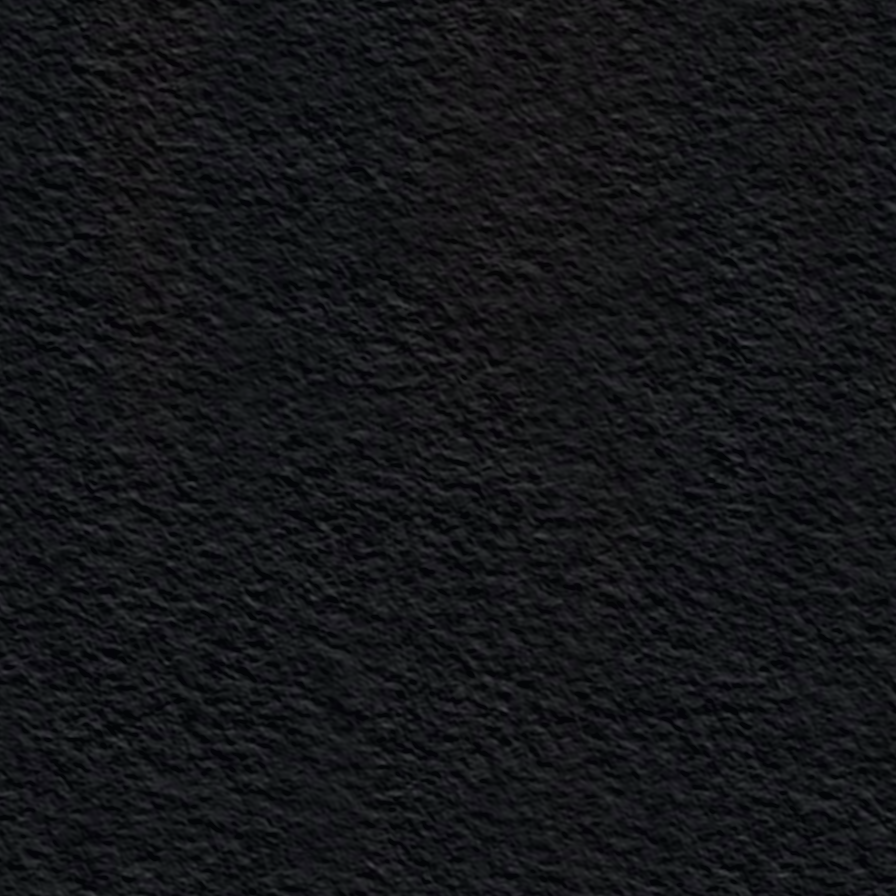
Give the GLSL for this texture, as a Shadertoy shader.

```glsl
#define GRAIN_SCALE vec2(62.0, 92.0)
#define GRAIN_TILT 0.36
#define WARP 0.004
#define LIGHT_STEP vec2(0.0012, 0.0038)
#define RELIEF 0.33
#define SPECKLE 0.058
#define MOTTLE 0.030
#define BASE_TONE 0.088
#define DARKEST 0.020
#define COOL_TINT vec3(-0.010, 0.001, 0.008)
#define NEUTRAL_TINT vec3(-0.002, 0.000, 0.002)
#define VIOLET_TINT vec3(0.006, -0.007, 0.009)

float hash(vec2 cell) {
    return fract(sin(dot(cell, vec2(127.1, 311.7))) * 43758.5453);
}

float valueNoise(vec2 p) {
    vec2 cell = floor(p);
    vec2 f = fract(p);
    f = f * f * (3.0 - 2.0 * f);
    float bottom = mix(hash(cell), hash(cell + vec2(1.0, 0.0)), f.x);
    float top = mix(hash(cell + vec2(0.0, 1.0)), hash(cell + vec2(1.0)), f.x);
    return mix(bottom, top, f.y);
}

vec2 rotate(vec2 p, float angle) {
    float c = cos(angle), s = sin(angle);
    return vec2(c * p.x - s * p.y, s * p.x + c * p.y);
}

// Leather-like height: small crumbs leaning down to the right
float grainHeight(vec2 uv) {
    vec2 bend = vec2(valueNoise(uv * 53.0 + 7.3), valueNoise(uv * 53.0 + 61.8)) - 0.5;
    vec2 p = rotate(uv + WARP * bend, GRAIN_TILT) * GRAIN_SCALE;
    float height = 0.0;
    float weight = 0.42;
    for (int octave = 0; octave < 3; octave++) {
        height += weight * valueNoise(p);
        p = rotate(p, -0.4) * 1.75 + vec2(17.2, 9.7);
        weight *= 0.74;
    }
    return height;
}

void mainImage(out vec4 fragColor, in vec2 fragCoord) {
    vec2 uv = fragCoord / iResolution.y;

    // Relief lit from above, stronger in some patches
    float slope = grainHeight(uv) - grainHeight(uv + LIGHT_STEP);
    float patchiness = mix(0.75, 1.25, valueNoise(uv * 11.0 + 31.0));

    // Fine crumbs that break up the ridges
    vec2 crumb = rotate(uv, 0.6);
    float speckle = valueNoise(crumb * vec2(170.0, 225.0) + 11.0) - 0.5;

    // Soft mottling and broad, mostly vertical bands of tone and tint
    float mottle = valueNoise(rotate(uv, GRAIN_TILT) * vec2(36.0, 58.0) + 80.0) - 0.5;
    float band = 0.7 * valueNoise(uv * vec2(8.0, 1.3) + 3.7)
               + 0.3 * valueNoise(uv * vec2(19.0, 5.0) + 52.0);
    float tone = BASE_TONE + patchiness * (RELIEF * slope + SPECKLE * speckle);
    tone += MOTTLE * mottle + 0.010 * (band - 0.5);

    vec3 tint = mix(COOL_TINT, NEUTRAL_TINT, smoothstep(0.35, 0.8, band));
    float violet = valueNoise(uv * vec2(58.0, 66.0) + 140.0);
    tint += VIOLET_TINT * smoothstep(0.45, 0.8, violet);

    fragColor = vec4(max(vec3(max(tone, DARKEST)) + tint, 0.0), 1.0);
}
```
